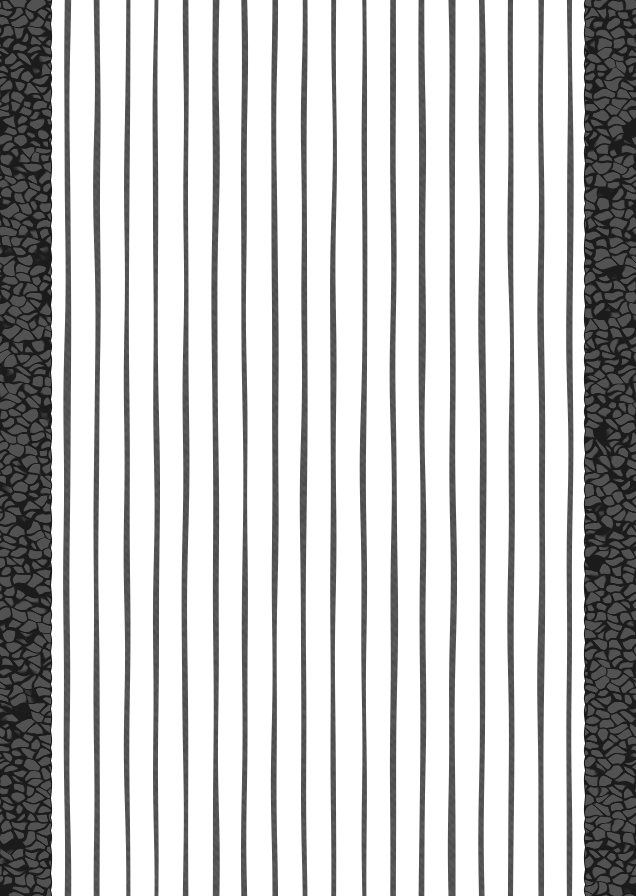
Give the GLSL for this pattern, as a WebGL 1 fragment shader.

```glsl
precision highp float;
// Hand-drawn charcoal pinstripes on white between two pebbled dark borders.
uniform vec2 u_resolution;

const float TAU = 6.2831853;
const float STRIPE_COUNT = 18.0;
const float FIRST_STRIPE = 0.1065;    // centre of the leftmost stripe
const float STRIPE_PITCH = 0.0465;
const float HALF_WIDTH = 0.0043;
const float WIDTH_VARIATION = 0.0009;
const float STRIPE_SWAY = 0.0016;
const float STRIPE_JITTER = 0.0028;
const float BORDER_WIDTH = 0.0812;    // on each side of the seam
const float SCALLOP_DEPTH = 0.0017;
const float OUTLINE_WIDTH = 0.0016;
const vec2 PEBBLE_GRID = vec2(48.0, 98.0);
const vec3 PAPER = vec3(1.0);
const vec3 STRIPE_GREY = vec3(0.325);
const vec3 PEBBLE_GREY = vec3(0.322);
const vec3 GAP_GREY = vec3(0.105);

float hash(vec2 p) {
  return fract(sin(dot(p, vec2(127.1, 311.7))) * 4375.85);
}

// Layered sines with whole frequencies, so they close over the canvas height.
float sway(float y, float seed) {
  float sum = 0.0;
  for (int k = 1; k <= 5; k++) {
    float f = float(k);
    sum += sin(TAU * (f * y + hash(vec2(seed, f)))) / sqrt(f);
  }
  return sum * 0.5;
}

// Tiling mottling in -1..1.
float mottle(vec2 p) {
  vec2 q = p * TAU;
  float a = sin(7.0 * q.x + 11.0 * q.y + 2.0 * sin(5.0 * q.y));
  float b = sin(19.0 * q.x - 17.0 * q.y + 1.5 * sin(8.0 * q.y));
  float c = sin(31.0 * q.x + 29.0 * q.y);
  return (a + b + c) / 3.0;
}

// Wrapped cellular noise: x = gap between the two nearest cells, y = cell tone.
vec2 pebbles(vec2 p) {
  vec2 q = p * PEBBLE_GRID;
  q += 0.16 * vec2(sin(TAU * (37.0 * p.y + 11.0 * p.x)),
                   sin(TAU * (29.0 * p.x + 17.0 * p.y)));
  vec2 home = floor(q);
  float nearest = 9.0;
  float second = 9.0;
  float tone = 0.0;
  for (int j = -1; j <= 1; j++) {
    for (int i = -1; i <= 1; i++) {
      vec2 cell = home + vec2(float(i), float(j));
      vec2 id = mod(cell, PEBBLE_GRID);
      vec2 seed = vec2(hash(id), hash(id + 57.3));
      float d = length(cell + seed - q);
      if (d < nearest) {
        second = nearest;
        nearest = d;
        tone = hash(id + 19.7);
      } else {
        second = min(second, d);
      }
    }
  }
  return vec2(second - nearest, tone);
}

vec3 borderColor(vec2 p) {
  vec2 pebble = pebbles(p);
  float shade = 0.5 + 0.5 * mottle(p);
  float gap = 0.02 + 0.17 * shade + 0.2 * pebble.y * pebble.y;
  float stone = smoothstep(gap - 0.06, gap + 0.13, pebble.x);
  return mix(GAP_GREY, PEBBLE_GREY, stone);
}

// Signed distance to the nearest stripe, negative inside.
float stripeDistance(vec2 p) {
  float index = floor((p.x - FIRST_STRIPE) / STRIPE_PITCH + 0.5);
  index = clamp(index, 0.0, STRIPE_COUNT - 1.0);
  float center = FIRST_STRIPE + index * STRIPE_PITCH;
  center += STRIPE_JITTER * (hash(vec2(index, 4.0)) - 0.5);
  center += STRIPE_SWAY * sway(p.y, index + 1.0);
  float width = HALF_WIDTH + WIDTH_VARIATION * sway(p.y, index + 31.0);
  width += WIDTH_VARIATION * (hash(vec2(index, 8.0)) - 0.5);
  return abs(p.x - center) - width;
}

// Signed distance to the scalloped border, negative inside.
float borderDistance(vec2 p) {
  float side = step(0.5, p.x);
  float phase = 54.0 * p.y + 0.6 * sway(p.y, 71.0 + side)
              + 0.25 * sin(TAU * 13.0 * p.y);
  float scallop = abs(sin(0.5 * TAU * phase)) - 0.6;
  return min(p.x, 1.0 - p.x) - BORDER_WIDTH - SCALLOP_DEPTH * scallop;
}

float coverage(float d, float pixel) {
  return clamp(0.5 - d / pixel, 0.0, 1.0);
}

void main() {
  vec2 p = gl_FragCoord.xy / u_resolution;
  float pixel = 1.0 / u_resolution.x;

  // Stripes with a faint dry-brush texture.
  vec3 ink = STRIPE_GREY + 0.035 * mottle(p * vec2(3.0, 4.0));
  vec3 color = mix(PAPER, ink, coverage(stripeDistance(p), pixel));

  // Borders with a dark outline.
  float edge = borderDistance(p);
  vec3 border = mix(GAP_GREY, borderColor(p), coverage(edge + OUTLINE_WIDTH, pixel));
  color = mix(color, border, coverage(edge, pixel));

  gl_FragColor = vec4(color, 1.0);
}
```
